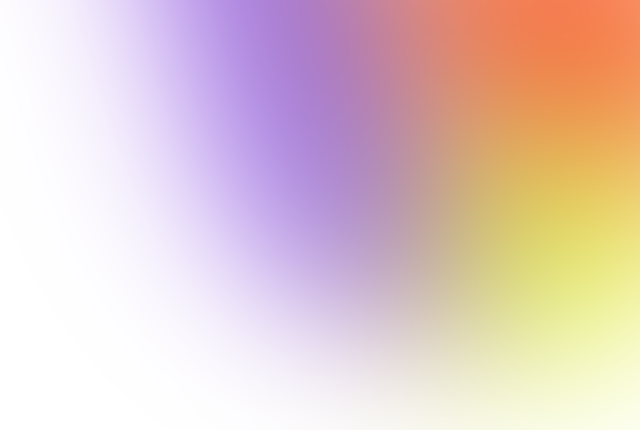
This background is drawn by a Shadertoy shader. Its source:

```glsl
// A soft mesh gradient: violet, orange and lime glows melting into white paper.
// Each glow is a sheared bell of transparent dye; the dye densities add up and
// absorb light exponentially, which gives the deep, muted seams between hues.

// Dye densities: light absorbed per channel at the heart of each glow
const vec3 VIOLET_DYE = vec3(0.390, 0.610, 0.070);
const vec3 ORANGE_DYE = vec3(0.020, 0.690, 1.050);
const vec3 LIME_DYE   = vec3(0.085, 0.010, 0.700);
const vec3 PAPER      = vec3(1.0);

// Centres and radii, in units of the canvas height
const vec2 VIOLET_CENTRE = vec2(0.649, 1.000);
const vec2 ORANGE_CENTRE = vec2(1.312, 0.977);
const vec2 LIME_CENTRE   = vec2(1.283, 0.486);
const vec2 VIOLET_RADIUS = vec2(0.236, 0.640);
const vec2 ORANGE_RADIUS = vec2(0.320, 0.275);
const vec2 LIME_RADIUS   = vec2(0.252, 0.252);

// Sideways drift of each glow per unit of height
const float VIOLET_SHEAR = -0.30;
const float ORANGE_SHEAR = -0.20;
const float LIME_SHEAR   =  0.10;

// Vertical falloff: 2 is a plain bell, higher is flatter with a quicker end
const float SOFT_FALLOFF = 2.0;
const float FLAT_FALLOFF = 4.0;

// Strength of a sheared bell, 1 at its centre
float glow(vec2 p, vec2 centre, vec2 radius, float shear, float falloff) {
    vec2 d = p - centre;
    d.x -= shear * d.y;
    d = abs(d) / radius;
    return exp(-0.5 * (d.x * d.x + pow(d.y, falloff)));
}

void mainImage(out vec4 fragColor, in vec2 fragCoord) {
    vec2 p = fragCoord / iResolution.y;

    // Stack the three dyes
    vec3 density =
        VIOLET_DYE * glow(p, VIOLET_CENTRE, VIOLET_RADIUS, VIOLET_SHEAR, FLAT_FALLOFF) +
        ORANGE_DYE * glow(p, ORANGE_CENTRE, ORANGE_RADIUS, ORANGE_SHEAR, SOFT_FALLOFF) +
        LIME_DYE   * glow(p, LIME_CENTRE, LIME_RADIUS, LIME_SHEAR, SOFT_FALLOFF);

    // Light passing through the dyes on white paper
    fragColor = vec4(PAPER * exp(-density), 1.0);
}
```
